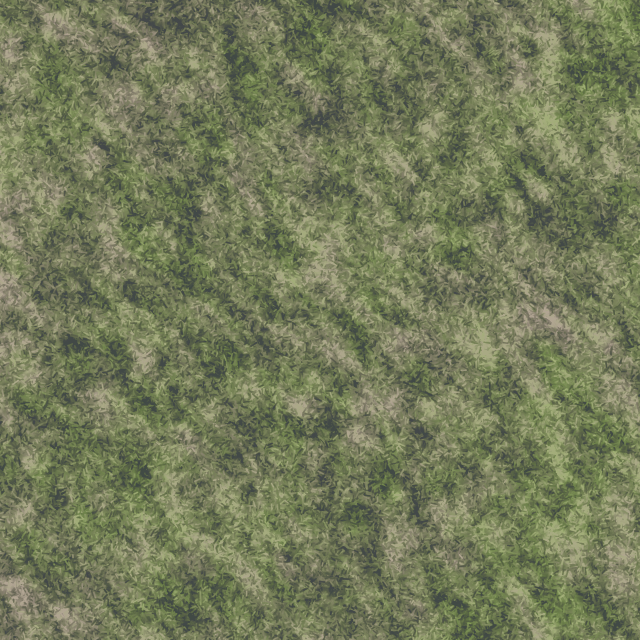
Reproduce this texture procedurally as a three.js fragment shader.

```glsl
// Rough meadow turf seen from above: fine blades in random directions over
// small tufts and shadowed hollows that are drawn out along one diagonal.
// Smooth cellular noise gives tufts and dry patches; layered strokes give blades.

varying vec2 vUv;

const vec3 SHADOW = vec3(0.26, 0.285, 0.28);
const vec3 DEEP_GREEN = vec3(0.355, 0.385, 0.285);
const vec3 GRASS = vec3(0.465, 0.492, 0.35);
const vec3 PALE = vec3(0.66, 0.665, 0.515);
const vec3 DRY_SHIFT = vec3(0.024, -0.014, 0.042); // green to straw

const vec2 GRAIN_DIR = vec2(0.6, -0.8);   // long axis of the tufts
const vec2 TUFT_FREQ = vec2(19.0, 34.0);  // along and across that axis
const float PATCH_FREQ = 5.0;
const float BLADE_FREQ = 88.0;
const float GRAIN_FREQ = 135.0;
const float BLADE_WIDTH = 0.3;            // in blade cells
const int BLADE_LAYERS = 6;
const float TUFT_CONTRAST = 2.4;
const float CLOD_CONTRAST = 2.0;
const float PATCH_CONTRAST = 0.9;
const float BLADE_CONTRAST = 1.75;
const float GRAIN_CONTRAST = 1.5;
const float BRIGHTNESS = 0.1;

vec3 hash3(vec2 p) {
  vec3 q = fract(p.xyx * vec3(0.1031, 0.1030, 0.0973));
  q += dot(q, q.yzx + 33.33);
  return fract((q.xxy + q.yzz) * q.zyx);
}

mat2 rotation(float angle) {
  float c = cos(angle), s = sin(angle);
  return mat2(c, s, -s, c);
}

// Cellular noise: random cell values blended by distance, centred on zero
float cellNoise(vec2 p) {
  vec2 cell = floor(p), f = p - cell;
  float sum = 0.0, total = 0.0;
  for (int y = -1; y <= 1; y++) {
    for (int x = -1; x <= 1; x++) {
      vec2 offset = vec2(float(x), float(y));
      vec3 rnd = hash3(cell + offset + 200.0);
      vec2 d = offset + rnd.xy - f;
      float weight = exp(-5.0 * dot(d, d));
      sum += weight * rnd.z;
      total += weight;
    }
  }
  return sum / total - 0.5;
}

// Paints one layer of short strokes over blade = (tone, dryness)
vec2 paintBlades(vec2 p, vec2 blade) {
  vec2 cell = floor(p), f = p - cell;
  for (int y = -1; y <= 1; y++) {
    for (int x = -1; x <= 1; x++) {
      vec2 offset = vec2(float(x), float(y));
      vec3 place = hash3(cell + offset + 300.0);
      vec3 look = hash3(cell + offset + 700.0);
      float angle = 3.14159 * place.z;
      vec2 axis = vec2(cos(angle), sin(angle));
      vec2 d = f - offset - place.xy;
      float halfLength = mix(0.2, 0.6, look.z);
      d -= axis * clamp(dot(d, axis), -halfLength, halfLength);
      float cover = 1.0 - smoothstep(0.0, BLADE_WIDTH, length(d));
      blade = mix(blade, look.xy * 2.0 - 1.0, cover);
    }
  }
  return blade;
}

// Colour ramp from hollow to sunlit tip
vec3 turfColor(float tone) {
  vec3 color = mix(SHADOW, DEEP_GREEN, smoothstep(-2.5, -0.8, tone));
  color = mix(color, GRASS, smoothstep(-1.2, 0.3, tone));
  return mix(color, PALE, smoothstep(0.0, 2.6, tone));
}

void main() {
  // Bend the diagonal a little with layered sines
  vec2 bent = vUv + 0.012 * sin(vUv.yx * 11.0 + vec2(0.7, 2.1))
                  + 0.005 * sin(vUv.yx * 29.0 + vec2(3.4, 1.2));
  vec2 along = vec2(dot(bent, GRAIN_DIR),
                    dot(bent, vec2(-GRAIN_DIR.y, GRAIN_DIR.x)));

  // Tufts, smaller clods, broad patches and fine grain
  float tuft = cellNoise(along * TUFT_FREQ);
  float clod = cellNoise(along * TUFT_FREQ * 2.1 + 37.0);
  float patchTone = cellNoise(bent * PATCH_FREQ + 11.0);
  float dryPatch = cellNoise(bent * PATCH_FREQ * 1.3 + 53.0);
  float dryTuft = cellNoise(along * TUFT_FREQ * 1.1 + 71.0);
  float grain = cellNoise(along * GRAIN_FREQ + 17.0);

  // Fine blades, each layer turned and shifted
  vec2 blade = vec2(0.0);
  for (int i = 0; i < BLADE_LAYERS; i++) {
    float layer = float(i);
    vec2 p = rotation(0.4 + layer * 1.1) * vUv * BLADE_FREQ;
    blade = paintBlades(p * (1.0 + 0.07 * layer) + layer * 19.7, blade);
  }

  float tone = BRIGHTNESS + TUFT_CONTRAST * tuft + CLOD_CONTRAST * clod
             + PATCH_CONTRAST * patchTone + BLADE_CONTRAST * blade.x
             + GRAIN_CONTRAST * grain;
  float dryness = 1.2 * dryPatch + 1.6 * dryTuft + 0.6 * blade.y
                + 0.8 * tuft + 0.4 * (0.5 - vUv.x);

  // Straw and green separate most where the turf is lit
  float lit = smoothstep(-1.8, 0.6, tone);
  vec3 color = turfColor(tone);
  color += DRY_SHIFT * clamp(dryness, -1.4, 1.4) * mix(0.25, 1.0, lit);
  gl_FragColor = vec4(color, 1.0);
}
```
